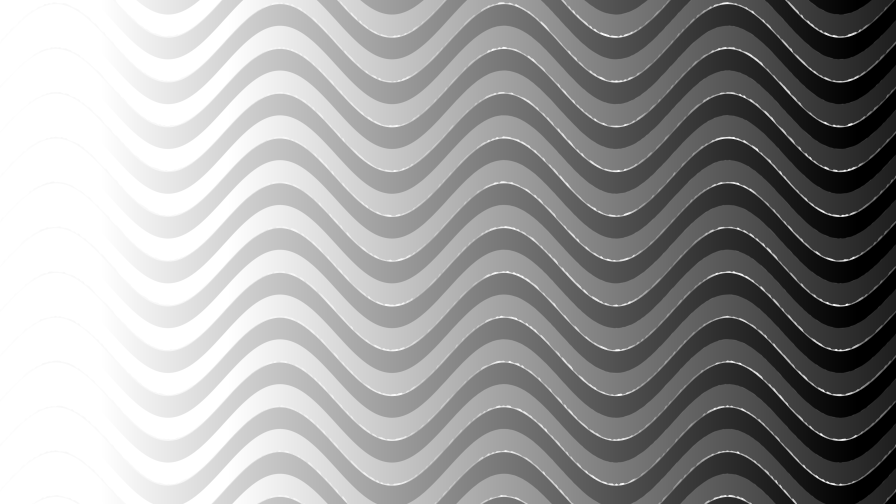
Write a Shadertoy shader that draws this background.

```glsl
// Stacked sine ribbons under a horizontal white-to-black fade.
// Each period is a lighter and a darker half; the lower rim of the lighter
// half carries a thin, worn white line that dims where the wave rises.
#define WAVES 4.0          // wave lengths across the width
#define PERIOD 0.05        // vertical spacing, in canvas widths
#define AMPLITUDE 0.04375  // wave height, in canvas widths
#define BASE 0.0150        // height of the first rim
#define FADE_START 0.112   // where the dark half leaves white
#define FADE_LENGTH 0.845  // distance from white to black
#define LIGHT_SHIFT 0.142  // delay of the fade in the lighter half
#define RIM_WIDTH 0.0018   // thickness of the white line
#define GRAIN 420.0        // wear cells across the width

const float TAU = 6.2831853;

float hash(vec2 p) {
    vec3 q = fract(p.xyx * vec3(0.1031, 0.1030, 0.0973));
    q += dot(q, q.yzx + 33.33);
    return fract((q.x + q.y) * q.z);
}

// Value noise along x, independent for every row
float rowNoise(float x, float row) {
    float i = floor(x), f = fract(x);
    return mix(hash(vec2(i, row)), hash(vec2(i + 1.0, row)), f * f * (3.0 - 2.0 * f));
}

float fade(float x) {
    return clamp(1.0 - (x - FADE_START) / FADE_LENGTH, 0.0, 1.0);
}

float stroke(float dist, float width, float pixel) {
    return clamp((0.5 * width - abs(dist)) / pixel + 0.5, 0.0, 1.0)
         * min(1.0, width / pixel);
}

void mainImage(out vec4 fragColor, in vec2 fragCoord) {
    vec2 p = fragCoord / iResolution.x;
    float pixel = 1.0 / iResolution.x;

    // Height above the wave, and true distance scale from its slope
    float phase = TAU * WAVES * p.x;
    float slope = AMPLITUDE * TAU * WAVES * cos(phase);
    float toDistance = inversesqrt(1.0 + slope * slope);
    float height = p.y - BASE - AMPLITUDE * sin(phase);

    // Signed distances to the nearest lower rim and upper edge
    float row = floor(height / PERIOD + 0.5);
    float edgeRow = floor(height / PERIOD);
    float rim = (height - row * PERIOD) * toDistance;
    float edge = (height - (edgeRow + 0.5) * PERIOD) * toDistance;

    // Two ribbon tones, both following the horizontal fade
    float half_ = 0.25 * PERIOD * toDistance;
    float inside = half_ - abs((fract(height / PERIOD) - 0.25) * PERIOD * toDistance);
    if (fract(height / PERIOD) > 0.75) inside = rim;
    float light = smoothstep(-0.7 * pixel, 0.7 * pixel, inside);
    float tone = mix(fade(p.x), fade(p.x - LIGHT_SHIFT), light);

    // Worn white rim: ragged width, speckled strength, dim on rising flanks
    float grain = rowNoise(p.x * GRAIN, row);
    float patches = rowNoise(p.x * GRAIN * 0.2, row + 57.0);
    float flank = mix(1.0, 0.38, smoothstep(0.2, 0.9, slope));
    flank *= mix(1.0, 0.8, smoothstep(0.3, 1.0, -slope));
    float strength = flank * (0.55 + 0.35 * grain + 0.2 * patches);
    float ragged = RIM_WIDTH * (0.65 + 0.6 * grain);
    float line = stroke(rim - 0.0006 * (grain - 0.5), ragged, pixel);
    tone = mix(tone, 0.97, line * min(strength, 1.0));

    // Faint speckled glint on the upper edge, stronger toward the dark side
    float glint = rowNoise(p.x * GRAIN, edgeRow + 131.0);
    float faint = stroke(edge, 0.5 * RIM_WIDTH, pixel) * glint * glint;
    tone += 0.14 * faint * smoothstep(0.35, 1.0, p.x);

    fragColor = vec4(vec3(clamp(tone, 0.0, 1.0)), 1.0);
}
```
